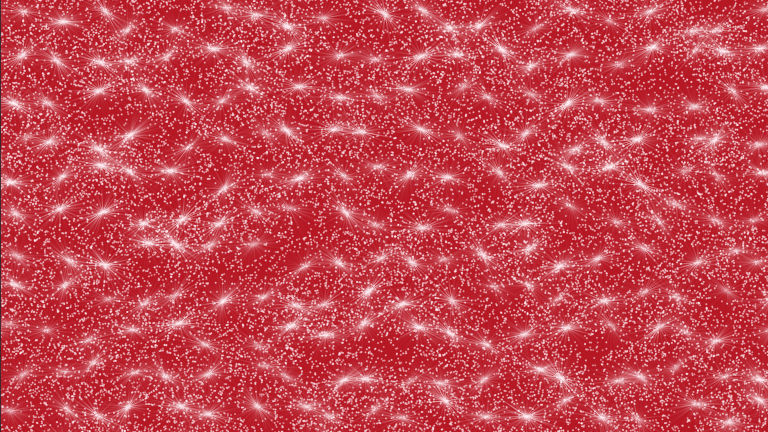
This pattern is drawn by a Shadertoy shader. Its source:

```glsl
// Field of pale starbursts on deep red: each jittered grid cell holds one burst.
// A burst is cut into angular sectors; every sector has a fading ray with a dot
// at its tip. Layers of sectors overlap to make irregular, feathery heads.

const float TAU = 6.2831853;
const float ROWS = 11.0;                    // bursts per canvas height
const float SECTORS = 26.0;                 // rays per layer
const int LAYERS = 4;
const vec2 STRETCH = vec2(1.15, 0.88);      // bursts are wider than tall
const float INNER = 0.022;                  // shortest ray
const float OUTER = 0.085;                  // longest ray
const float DOT_RADIUS = 0.0021;
const float RAY_WIDTH = 0.0013;
const float RAY_FADE = 0.026;

const vec3 RED = vec3(0.710, 0.092, 0.137);
const vec3 PALE = vec3(1.000, 0.950, 0.970);
const vec3 EDGE_DARK = vec3(0.20, 0.15, 0.17);

// Three random values from a 3D seed, without sine
vec3 hash3(vec3 p) {
    p = fract(p * vec3(0.1031, 0.1030, 0.0973));
    p += dot(p, p.yxz + 33.33);
    return fract((p.xxy + p.yxx) * p.zyx);
}

// Soft-edged coverage of a shape, from the distance to its spine
float coverage(float dist, float radius, float blur) {
    return 1.0 - smoothstep(radius - blur, radius + blur, dist);
}

// Lay one translucent coat over another
float over(float base, float coat) {
    return 1.0 - (1.0 - base) * (1.0 - coat);
}

mat2 rotation(float angle) {
    float c = cos(angle), s = sin(angle);
    return mat2(c, s, -s, c);
}

// The ray and tip dot of the sector that contains q
float sectorRay(vec2 q, vec2 cell, float layer, float vigor, float blur) {
    vec2 round_q = q / STRETCH;
    float shift = hash3(vec3(cell, layer + 200.0)).x;
    float turn = atan(round_q.y, round_q.x) / TAU * SECTORS + shift;
    float id = floor(turn);
    vec3 rnd = hash3(vec3(cell, mod(id, SECTORS) + layer * 31.0));

    // Tip position; long rays may stray further from the sector axis
    float len = mix(INNER, OUTER, sqrt(rnd.x));
    float stray = (rnd.y - 0.5) * 0.8 * (1.0 - INNER / len);
    float angle = (id + 0.5 + stray - shift) * TAU / SECTORS;
    vec2 dir = vec2(cos(angle), sin(angle));
    vec2 tip = dir * len * STRETCH;

    // Ray: a segment that is strongest along the wide axis
    float along = clamp(dot(q, tip) / dot(tip, tip), 0.0, 1.0);
    float strength = mix(0.12, 0.85, rnd.z * rnd.z) * mix(0.4, 1.0, dir.x * dir.x);
    float ray = coverage(length(q - tip * along), RAY_WIDTH, blur);
    ray *= strength * vigor * exp(-along * len / RAY_FADE);

    float tipDot = coverage(length(q - tip), DOT_RADIUS, blur);
    return over(ray, tipDot * mix(0.45, 0.75, rnd.z));
}

// One whole burst: bright core plus layers of rays
float burst(vec2 p, vec2 cell, float blur) {
    vec3 place = hash3(vec3(cell, 301.0));
    float vigor = mix(0.45, 1.15, hash3(vec3(cell, 302.0)).x);
    vec2 center = (cell + 0.5 + (place.xy - 0.5) * 0.62) / ROWS;
    vec2 q = rotation((place.z - 0.5) * 1.5) * (p - center);

    vec2 core = q / (STRETCH * 0.0075);
    float cover = min(0.8 * vigor, 0.9) * exp(-dot(core, core));
    for (int i = 0; i < LAYERS; i++) {
        cover = over(cover, sectorRay(q, cell, float(i), vigor, blur));
    }
    return cover;
}

void mainImage(out vec4 fragColor, in vec2 fragCoord) {
    float pixel = 1.0 / iResolution.y;
    vec2 p = fragCoord * pixel;
    float blur = max(0.7 * pixel, 0.0008);

    // Gather the bursts of the surrounding cells
    vec2 home = floor(p * ROWS);
    float cover = 0.0;
    for (int y = -1; y <= 1; y++) {
        for (int x = -1; x <= 1; x++) {
            cover = over(cover, burst(p, home + vec2(x, y), blur));
        }
    }
    vec3 color = mix(RED, PALE, cover);

    // Thin dark margin on the left
    color = mix(color, EDGE_DARK, 0.9 * coverage(p.x, 0.0025, 0.5 * pixel));
    fragColor = vec4(color, 1.0);
}
```
